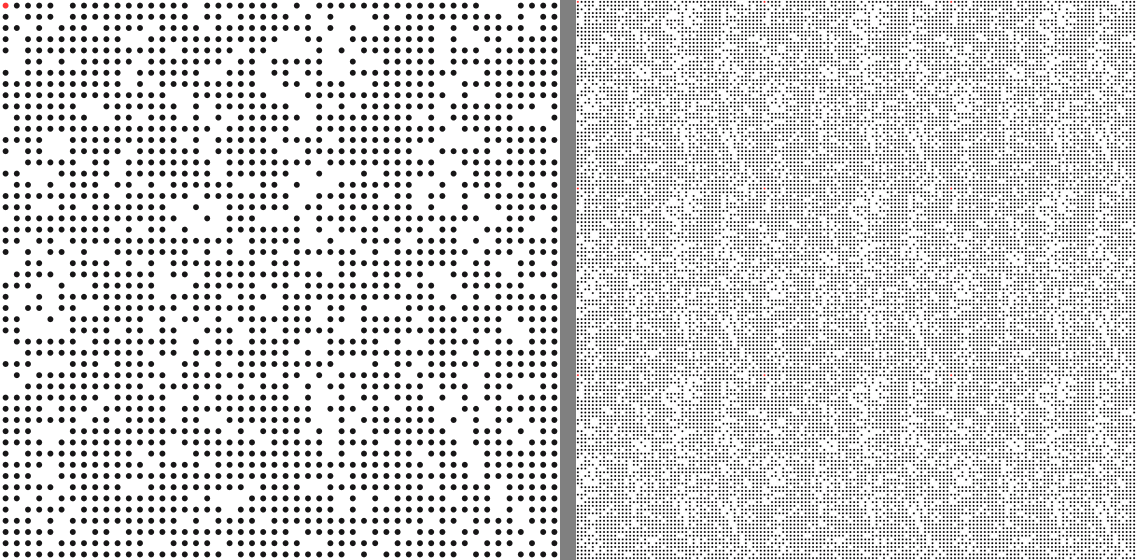
Left, the tile; right, the same tile 3 across and 3 down.
Write a Shadertoy shader that draws this pattern.

```glsl
// Square lattice of small black dots on white, with random gaps and one red corner dot.

const float CELLS = 50.0;        // dots across and down
const float DOT_RADIUS = 0.26;   // in cells
const float GAP_SHARE = 0.21;    // mean share of empty cells
const float GAP_SWING = 0.09;    // how much that share varies by column
const float GAP_WAVES = 4.0;     // whole number of sparse bands across
const float GAP_PHASE = 0.08;    // position of the first sparse band
const uint SEED = 17u;

const vec3 PAPER = vec3(1.0);
const vec3 INK = vec3(0.09, 0.085, 0.09);
const vec3 ACCENT = vec3(1.0, 0.2, 0.2);
const float TAU = 6.2831853;

// Integer hash of a cell, from 0 to 1
float hashCell(vec2 cell) {
    uvec2 c = uvec2(cell);
    uint h = c.x * 1597u + c.y * 51749u + SEED * 7919u;
    h = (h ^ (h >> 16)) * 73244475u;
    h = (h ^ (h >> 15)) * 668265263u;
    h ^= h >> 16;
    return float(h & 65535u) / 65535.0;
}

// 1 where the cell holds a dot, 0 where it is empty
float occupied(vec2 cell) {
    float band = cos(TAU * GAP_WAVES * ((cell.x + 0.5) / CELLS - GAP_PHASE));
    return step(GAP_SHARE + GAP_SWING * band, hashCell(cell));
}

void mainImage(out vec4 fragColor, in vec2 fragCoord) {
    // Lattice, wrapped so that the tile closes on itself
    vec2 grid = fragCoord / iResolution.xy * CELLS;
    vec2 cell = mod(floor(grid), CELLS);
    float pixel = CELLS / min(iResolution.x, iResolution.y);

    // Antialiased disc
    float dist = length(fract(grid) - 0.5) - DOT_RADIUS;
    float disc = clamp(0.5 - dist / pixel, 0.0, 1.0);

    // The top left dot is always present and takes the accent colour
    bool corner = cell == vec2(0.0, CELLS - 1.0);
    float coverage = disc * (corner ? 1.0 : occupied(cell));
    vec3 color = mix(PAPER, corner ? ACCENT : INK, coverage);

    fragColor = vec4(color, 1.0);
}
```
